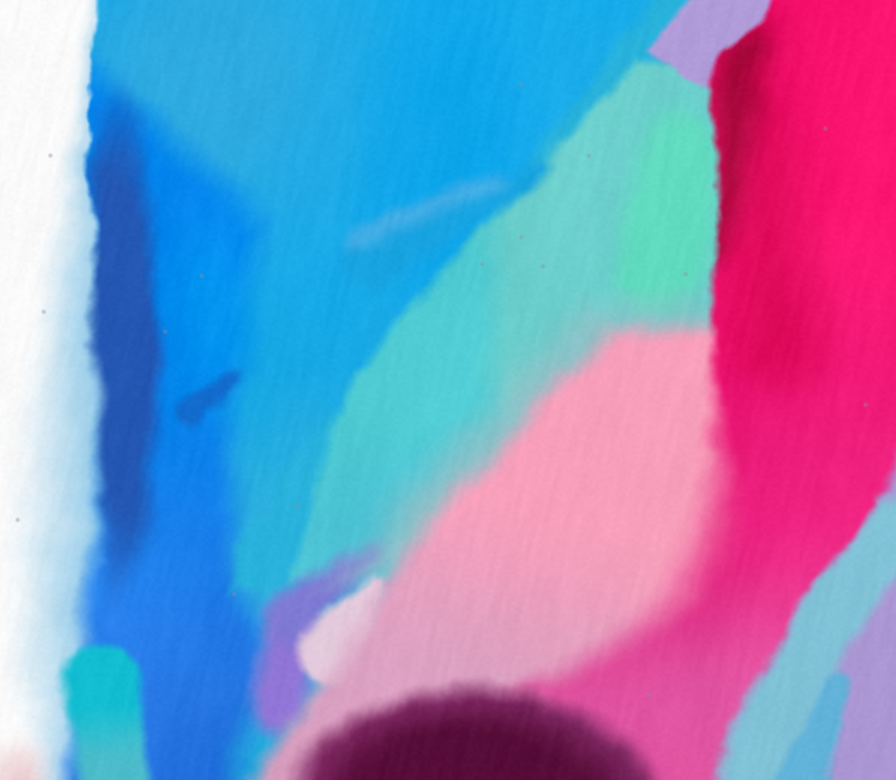
Write a WebGL 2 fragment shader that draws this background.

```glsl
#version 300 es
precision highp float;
uniform vec2 u_resolution;
out vec4 fragColor;

float hash(vec2 p) {
  vec3 q = fract(vec3(p.xyx) * 0.1031);
  q += dot(q, q.yzx + 33.33);
  return fract((q.x + q.y) * q.z);
}

float noise(vec2 p) {
  vec2 i = floor(p), f = fract(p);
  f = f * f * (3.0 - 2.0 * f);
  return mix(mix(hash(i), hash(i + vec2(1, 0)), f.x),
             mix(hash(i + vec2(0, 1)), hash(i + vec2(1, 1)), f.x), f.y);
}

float fbm(vec2 p) {
  float sum = 0.0, amp = 0.5;
  for (int i = 0; i < 4; i++) {
    sum += amp * noise(p);
    p = mat2(1.6, 1.2, -1.2, 1.6) * p + 7.3;
    amp *= 0.5;
  }
  return sum;
}

// Tapered brush stroke from a to b
float stroke(vec2 p, vec2 a, vec2 b, float ra, float rb) {
  vec2 ab = b - a;
  float t = clamp(dot(p - a, ab) / dot(ab, ab), 0.0, 1.0);
  return length(p - a - ab * t) - mix(ra, rb, t);
}

float ellipse(vec2 p, vec2 center, vec2 radius) {
  return (length((p - center) / radius) - 1.0) * min(radius.x, radius.y);
}

// Signed distance above a line through a point
float above(vec2 p, vec2 a, float slope) {
  return (p.y - a.y - slope * (p.x - a.x)) / sqrt(1.0 + slope * slope);
}

void lay(inout vec3 color, vec3 paint, float d, float soft) {
  color = mix(color, paint, 1.0 - smoothstep(-soft, soft, d));
}

void main() {
  vec2 uv = gl_FragCoord.xy / u_resolution.y;
  vec2 wobble = vec2(fbm(uv * 9.0), fbm(uv * 9.0 + 40.0)) - 0.47;
  vec2 ragged = vec2(fbm(uv * 34.0 + 5.0), fbm(uv * 34.0 + 80.0)) - 0.47;
  vec2 p = uv + 0.035 * wobble + 0.014 * ragged;
  float x = p.x, y = p.y;
  float cloud = fbm(uv * vec2(7.0, 4.0) + 11.0) - 0.47;

  // Sky blue ground
  vec3 color = mix(vec3(0.17, 0.69, 0.87), vec3(0.07, 0.66, 0.92), smoothstep(0.3, 0.75, y));
  color += vec3(0.14, 0.07, 0.0) * cloud;
  lay(color, vec3(0.18, 0.67, 0.88), ellipse(p, vec2(0.26, 0.9), vec2(0.18, 0.2)), 0.13);

  // Deep blue column and navy sliver
  float column = 0.3 + 0.04 * smoothstep(0.5, 0.72, y) + 0.05 * exp(-pow((y - 0.15) / 0.09, 2.0));
  vec3 deep = mix(vec3(0.15, 0.46, 0.89), vec3(0.02, 0.53, 0.94), smoothstep(0.05, 0.6, y));
  lay(deep, vec3(0.02, 0.59, 0.95), ellipse(p, vec2(0.28, 0.6), vec2(0.06, 0.1)), 0.05);
  lay(color, deep + 0.12 * cloud, max(x - column, above(p, vec2(0.13, 0.9), -0.9)), 0.03);
  lay(color, vec3(0.07, 0.42, 0.8), stroke(p, vec2(0.25, 0.475), vec2(0.29, 0.505), 0.022, 0.012), 0.01);
  lay(color, vec3(0.14, 0.34, 0.7), ellipse(p, vec2(0.155, 0.56), vec2(0.046, 0.28)), 0.014);

  // Turquoise field over a cyan underlayer, with a green patch
  lay(color, vec3(0.16, 0.7, 0.86), max(above(p, vec2(0.307, 0.31), 1.3), max(0.25 - y, 0.305 - x)), 0.012);
  float field = max(above(p, vec2(0.443, 0.516), 1.08), max(above(p, vec2(0.43, 0.45), 3.5), max(y - 0.915, 0.255 - y)));
  vec3 turquoise = mix(vec3(0.29, 0.76, 0.83), vec3(0.31, 0.8, 0.83), smoothstep(0.3, 0.5, y));
  turquoise = mix(turquoise, vec3(0.42, 0.81, 0.8), smoothstep(0.6, 0.66, x));
  lay(color, turquoise + 0.06 * cloud, field, 0.01);
  lay(color, vec3(0.38, 0.86, 0.75), stroke(p, vec2(0.875, 0.81), vec2(0.85, 0.66), 0.045, 0.06), 0.022);
  lay(color, vec3(0.09, 0.64, 0.88), stroke(p, vec2(0.48, 0.67), vec2(0.695, 0.785), 0.04, 0.01), 0.014);
  lay(color, vec3(0.26, 0.68, 0.9), stroke(p, vec2(0.46, 0.695), vec2(0.64, 0.77), 0.014, 0.01), 0.014);

  // Violet corner behind the red, and violet under the field
  lay(color, vec3(0.69, 0.61, 0.85), max(above(p, vec2(0.83, 0.93), 1.35), -above(p, vec2(0.83, 0.93), -0.55)), 0.006);
  lay(color, vec3(0.57, 0.46, 0.84), stroke(p, vec2(0.36, 0.09), vec2(0.38, 0.2), 0.03, 0.035), 0.018);
  lay(color, vec3(0.5, 0.48, 0.83), stroke(p, vec2(0.38, 0.21), vec2(0.485, 0.295), 0.035, 0.01), 0.018);

  // Pink body with a grey blended rim
  float pinkBody = max(above(p, vec2(0.77, 0.558), 1.07), above(p, vec2(0.547, 0.315), 1.46));
  lay(color, vec3(0.58, 0.75, 0.78), max(pinkBody - 0.04, max(y - 0.6, 0.27 - y)), 0.045);
  vec3 pink = mix(vec3(0.86, 0.63, 0.76), vec3(0.98, 0.63, 0.74), smoothstep(0.1, 0.4, y + 0.3 * (x - 0.6)));
  lay(color, pink + 0.06 * cloud, max(pinkBody, y - 0.58), 0.02);
  lay(color, vec3(0.89, 0.79, 0.86), stroke(p, vec2(0.425, 0.165), vec2(0.488, 0.25), 0.038, 0.012), 0.01);
  lay(color, pink, stroke(p, vec2(0.43, 0.09), vec2(0.54, 0.25), 0.03, 0.03), 0.025);

  // Crimson and magenta sweep
  float left = 0.92 + 0.06 * smoothstep(0.91, 1.0, y) - min(9.0 * pow(max(0.42 - y, 0.0), 3.0), 0.24);
  vec3 red = mix(vec3(0.88, 0.33, 0.63), vec3(0.93, 0.13, 0.5), smoothstep(0.08, 0.36, y));
  red = mix(red, vec3(0.97, 0.07, 0.43), smoothstep(0.3, 0.75, y));
  lay(red, vec3(0.86, 0.03, 0.34), stroke(p, vec2(0.96, 0.95), vec2(1.0, 0.56), 0.03, 0.05), 0.06);
  lay(red, vec3(0.63, 0.03, 0.22), stroke(p, vec2(0.955, 0.93), vec2(0.92, 0.68), 0.025, 0.012), 0.035);
  lay(color, red + 0.1 * cloud, left - x, mix(0.06, 0.007, smoothstep(0.15, 0.65, y)));

  // Cool strokes at the lower right
  float right = 0.93 + 0.24 * smoothstep(0.0, 0.5, y);
  lay(color, vec3(0.67, 0.59, 0.83), right - x, 0.01);
  lay(color, vec3(0.5, 0.76, 0.84), max(abs(x - right - 0.05) - 0.05, y - 0.36), 0.014);
  lay(color, vec3(0.38, 0.7, 0.85), stroke(p, vec2(1.075, 0.12), vec2(1.03, 0.0), 0.018, 0.035), 0.009);

  // Plum mound
  float mound = ellipse(p, vec2(0.61, -0.04), vec2(0.23, 0.16));
  lay(color, mix(vec3(0.34, 0.05, 0.22), vec3(0.5, 0.16, 0.39), smoothstep(-0.06, 0.0, mound)), mound, 0.018);

  // White margin fading to pale blue
  float margin = 0.12 - 0.025 * (1.0 - smoothstep(0.0, 0.35, y));
  float fade = 0.1 * smoothstep(0.35, 1.0, y) + 0.02 * (1.0 - smoothstep(0.0, 0.2, y));
  vec3 white = mix(vec3(0.98), vec3(0.57, 0.79, 0.91), smoothstep(fade, margin + 0.02, x));
  lay(white, vec3(0.91, 0.78, 0.8), length(p - vec2(0.02, 0.0)) - 0.035, 0.04);
  lay(color, white, x - margin, mix(0.02, 0.004, smoothstep(0.2, 0.9, y)));
  vec3 aqua = mix(vec3(0.3, 0.74, 0.8), vec3(0.07, 0.74, 0.82), smoothstep(0.02, 0.1, y));
  lay(color, aqua, stroke(p, vec2(0.127, 0.125), vec2(0.155, 0.0), 0.052, 0.04), 0.01);

  // Bristle streaks, canvas weave and sparse specks
  float bristle = noise(mat2(0.97, 0.24, -0.24, 0.97) * uv * vec2(150.0, 22.0)) - 0.5;
  float weave = noise(uv * 260.0) - 0.5;
  color += 0.022 * bristle + 0.018 * weave;
  vec2 cell = floor(uv * 22.0);
  vec2 speck = fract(uv * 22.0) - 0.2 - 0.6 * vec2(hash(cell + 3.0), hash(cell + 9.0));
  float sparse = step(0.975, hash(cell + 51.0));
  color = mix(color, vec3(0.55, 0.56, 0.6), 0.4 * sparse * (1.0 - smoothstep(0.03, 0.09, length(speck))));
  fragColor = vec4(clamp(color, 0.0, 1.0), 1.0);
}
```
